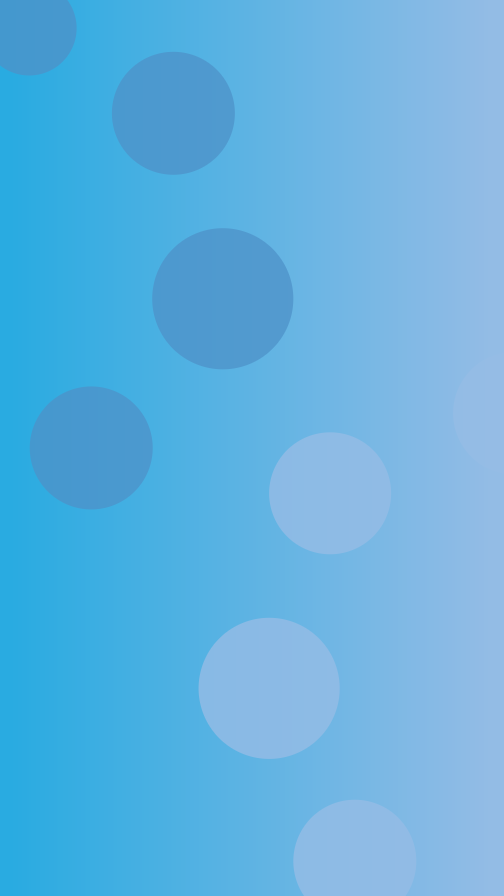
Write a Shadertoy shader that draws this background.

```glsl
// Soft blue backdrop: a horizontal gradient with two drifting chains of
// translucent discs, dark ones at the upper left, pale ones at the lower right.
// Each disc is a distance function blended over the gradient.

#define LEFT_BLUE    vec3(0.160, 0.670, 0.882)
#define RIGHT_BLUE   vec3(0.575, 0.736, 0.899)
#define DARK_TINT    vec3(0.303, 0.570, 0.785)
#define PALE_TINT    vec3(0.585, 0.737, 0.900)
#define DARK_OPACITY 0.75
#define PALE_OPACITY 0.80
#define RAMP_START   0.02
#define RAMP_END     0.97

const int CHAIN_LENGTH = 4;

// Discs as (centre x, centre y, radius), in canvas widths
const vec3 DARK_DISCS[CHAIN_LENGTH] = vec3[](
    vec3(0.058, 1.722, 0.094), vec3(0.344, 1.553, 0.122),
    vec3(0.442, 1.185, 0.140), vec3(0.181, 0.889, 0.122));
const vec3 PALE_DISCS[CHAIN_LENGTH] = vec3[](
    vec3(1.021, 0.958, 0.122), vec3(0.655, 0.799, 0.121),
    vec3(0.534, 0.412, 0.140), vec3(0.704, 0.069, 0.122));

// Antialiased coverage of one disc
float discMask(vec2 p, vec3 disc, float pixel) {
    float dist = length(p - disc.xy) - disc.z;
    return clamp(0.5 - dist / pixel, 0.0, 1.0);
}

void mainImage(out vec4 fragColor, in vec2 fragCoord) {
    float pixel = 1.0 / iResolution.x;
    vec2 p = fragCoord * pixel;
    p.y *= (16.0 / 9.0) * iResolution.x / iResolution.y;

    // Background gradient
    float ramp = clamp((p.x - RAMP_START) / (RAMP_END - RAMP_START), 0.0, 1.0);
    vec3 color = mix(LEFT_BLUE, RIGHT_BLUE, ramp);

    // Translucent discs
    for (int i = 0; i < CHAIN_LENGTH; i++) {
        color = mix(color, DARK_TINT, DARK_OPACITY * discMask(p, DARK_DISCS[i], pixel));
        color = mix(color, PALE_TINT, PALE_OPACITY * discMask(p, PALE_DISCS[i], pixel));
    }

    fragColor = vec4(color, 1.0);
}
```
